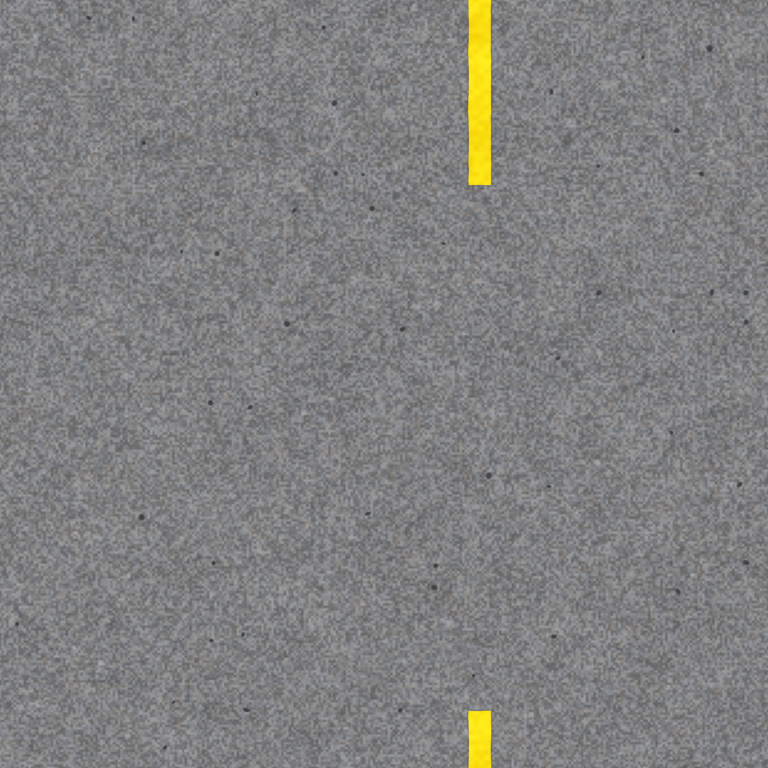
Write a WebGL 1 fragment shader that draws this texture.

```glsl
precision highp float;

uniform vec2 u_resolution;

const vec3 ASPHALT = vec3(0.500, 0.500, 0.507);
const vec3 PAINT = vec3(0.985, 0.880, 0.070);
const vec3 SPECK = vec3(0.19, 0.19, 0.21);
const vec2 DASH_CENTER = vec2(0.6247, 0.9166);
const vec2 DASH_HALF = vec2(0.0146, 0.1576);
const float DASH_PERIOD = 1.0;
const float EDGE_WEAR = 0.0012;
const float FINE_SCALE = 310.0;
const float COARSE_SCALE = 150.0;
const float BLOTCH_SCALE = 26.0;
const float FINE_GRAIN = 0.19;
const float COARSE_GRAIN = 0.07;
const float BLOTCH = 0.035;
const float TINT = 0.025;
const float SPECK_CELLS = 20.0;
const float SPECK_CHANCE = 0.13;
const float PEBBLE_CELLS = 34.0;
const float PEBBLE_CHANCE = 0.16;

float hash(vec2 p) {
  vec3 q = fract(vec3(p.xyx) * 0.1031);
  q += dot(q, q.yzx + 33.33);
  return fract((q.x + q.y) * q.z);
}

vec2 hash2(vec2 p) {
  return vec2(hash(p + 17.0), hash(p + 71.0));
}

// Smooth value noise centred on zero
float noise(vec2 p) {
  vec2 cell = floor(p);
  vec2 f = fract(p);
  f = f * f * (3.0 - 2.0 * f);
  float low = mix(hash(cell), hash(cell + vec2(1.0, 0.0)), f.x);
  float high = mix(hash(cell + vec2(0.0, 1.0)), hash(cell + vec2(1.0, 1.0)), f.x);
  return mix(low, high, f.y) - 0.5;
}

float boxDistance(vec2 p, vec2 halfSize) {
  vec2 d = abs(p) - halfSize;
  return length(max(d, 0.0)) + min(max(d.x, d.y), 0.0);
}

// Small irregular dots, at most one in each grid cell
float scatter(vec2 uv, float cells, float chance, float minRadius, float maxRadius, float seed) {
  vec2 p = uv * cells;
  vec2 id = floor(p) + seed;
  vec2 offset = fract(p) - mix(vec2(0.25), vec2(0.75), hash2(id));
  float angle = 6.2832 * hash(id + 5.0);
  float c = cos(angle);
  float s = sin(angle);
  offset = mat2(c, s, -s, c) * offset;
  offset.y *= mix(1.0, 1.8, hash(id + 9.0));
  float radius = mix(minRadius, maxRadius, hash(id + 13.0)) * cells;
  float dotMask = 1.0 - smoothstep(0.4 * radius, radius, length(offset));
  return dotMask * step(hash(id + 29.0), chance);
}

void main() {
  vec2 uv = gl_FragCoord.xy / u_resolution;
  float pixel = 1.0 / min(u_resolution.x, u_resolution.y);

  // Asphalt grain
  float fine = noise(uv * FINE_SCALE);
  float coarse = noise(uv * COARSE_SCALE + 40.0);
  float blotch = noise(uv * BLOTCH_SCALE + 90.0);
  float grain = FINE_GRAIN * fine + COARSE_GRAIN * coarse + BLOTCH * blotch;
  float warmth = noise(uv * COARSE_SCALE + 230.0);
  vec3 color = ASPHALT + grain + TINT * warmth * vec3(1.0, 0.0, -1.0);

  // Pale pebbles and dark pits
  color += 0.06 * scatter(uv, PEBBLE_CELLS, PEBBLE_CHANCE, 0.004, 0.009, 300.0);
  float pits = scatter(uv, SPECK_CELLS, SPECK_CHANCE, 0.003, 0.006, 100.0);
  color = mix(color, SPECK, 0.75 * pits);

  // Painted dashes along the lane
  vec2 local = uv - DASH_CENTER;
  local.y = mod(local.y + 0.5 * DASH_PERIOD, DASH_PERIOD) - 0.5 * DASH_PERIOD;
  float dash = boxDistance(local, DASH_HALF) + EDGE_WEAR * noise(uv * 90.0);
  float rim = 1.0 - smoothstep(0.0, 0.004, abs(dash));
  color *= 1.0 - 0.12 * rim;
  vec3 paint = PAINT + vec3(0.03, 0.07, 0.06) * (coarse + blotch);
  float coverage = 1.0 - smoothstep(-0.75 * pixel, 0.75 * pixel, dash);
  color = mix(color, paint, coverage);

  gl_FragColor = vec4(clamp(color, 0.0, 1.0), 1.0);
}
```
